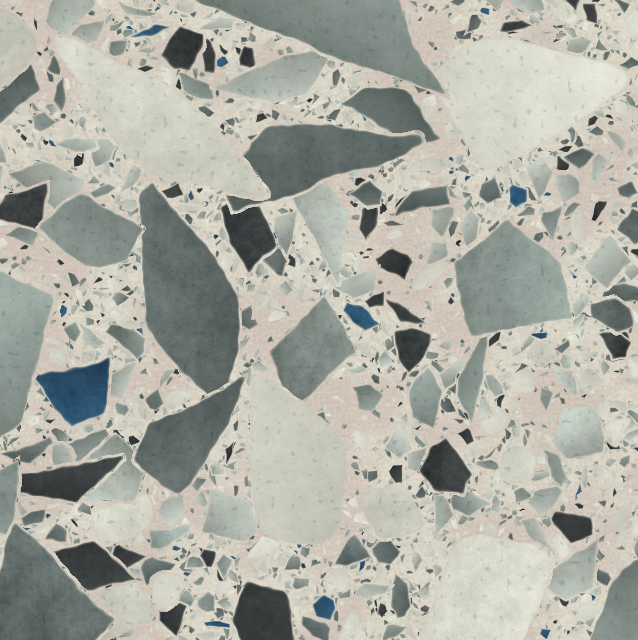
Write a Shadertoy shader that draws this texture.

```glsl
// Terrazzo of broken sea glass: angular shards in grey-green, slate, cream and blue
// set in a pale sandy cement. Five rotated grids, from large chips to fine crumbs,
// each hold one random cut polygon per cell; larger chips claim their space first.

#define BIG_CELL 0.25      // cell size of the largest chips
#define LAYER_RATIO 0.46   // size step from one layer to the next
#define LAYERS 5
#define FILL 0.86          // share of cells holding a chip
#define JITTER 0.6         // scatter of chips within their cells
#define STRETCH 1.85       // elongation of the longest shards
#define GAP 0.005          // cement left between chips
#define SHADING 0.20       // light to dark fade across a chip
#define MOTTLE 0.055       // cloudiness of the glass
#define GRAIN 0.045        // roughness of the cement
#define TAU 6.2831853

struct Chip { float dist; vec2 local; vec2 offset; vec4 look; };

vec4 hash4(vec2 c) {
    vec4 p = fract(c.xyxy * vec4(.1031, .1030, .0973, .1099));
    p += dot(p, p.wzxy + 33.33);
    return fract((p.xxyz + p.yzzw) * p.zywx);
}

float gradientNoise(vec2 p) {
    vec2 i = floor(p), f = fract(p), u = f * f * f * (f * (f * 6. - 15.) + 10.);
    vec4 corner;
    for (int k = 0; k < 4; k++) {
        vec2 o = vec2(k & 1, k >> 1);
        float a = TAU * hash4(i + o).x;
        corner[k] = dot(vec2(cos(a), sin(a)), f - o);
    }
    return 1.4 * mix(mix(corner.x, corner.y, u.x), mix(corner.z, corner.w, u.x), u.y);
}

mat2 turn(float a) { return mat2(cos(a), sin(a), -sin(a), cos(a)); }

float smoothMax(float a, float b, float k) {
    float h = max(k - abs(a - b), 0.) / k;
    return max(a, b) + h * h * k * .25;
}

float cellSize(int layer) { return BIG_CELL * pow(LAYER_RATIO, float(layer)); }
mat2 gridTurn(int layer) { return turn(.35 + .8 * float(layer)); }
vec2 toGrid(vec2 p, int layer) { return gridTurn(layer) * p / cellSize(layer) + 37. * float(layer); }

// One shard: planes touching a random ellipse, in cell units
Chip shard(vec2 g, vec2 id, int layer, float fill) {
    vec2 seed = id + 113. * float(layer);
    vec4 place = hash4(seed), form = hash4(seed + 71.3);
    Chip c;
    c.offset = g - id - .5 - (place.xy - .5) * JITTER;
    c.local = turn(place.z * TAU) * c.offset;
    c.look = hash4(seed + 17.7);
    c.dist = length(c.offset) - .95;
    if (place.w > fill || c.dist > .1) { c.dist = 9.; return c; }
    float radius = mix(.25, .46, form.x), stretch = mix(1., STRETCH, form.y * form.y);
    vec2 axes = radius * vec2(stretch, 1. / stretch);
    float sides = 4. + floor(form.z * 3.);
    float soft = c.look.x < .26 ? .16 : .025;
    for (float k = 0.; k < sides; k++) {
        vec4 cut = hash4(seed + 5.1 + k * 13.7);
        float a = (k + .9 * (cut.x - .5)) * TAU / sides;
        vec2 n = normalize(vec2(cos(a), sin(a)) / axes);
        c.dist = smoothMax(c.dist, dot(c.local, n) - length(axes * n) * mix(.62, 1., cut.y), soft);
    }
    return c;
}

// True where a larger chip already takes the spot
bool crowded(vec2 p, int layer, float reach) {
    for (int l = 0; l < layer; l++) {
        vec2 g = toGrid(p, l);
        for (int k = 0; k < 9; k++) {
            vec2 id = floor(g) + vec2(k % 3, k / 3) - 1.;
            if (shard(g, id, l, FILL).dist * cellSize(l) < reach) return true;
        }
    }
    return false;
}

vec3 glassColour(float t) {
    if (t < .27) return vec3(.82, .82, .77);   // cream
    if (t < .50) return vec3(.67, .70, .665);  // pale green
    if (t < .70) return vec3(.52, .565, .54);  // grey green
    if (t < .87) return vec3(.38, .42, .41);   // slate
    if (t < .96) return vec3(.22, .235, .235); // charcoal
    return vec3(.19, .34, .45);                // blue
}

vec3 glass(Chip c, int layer, vec2 p) {
    float t = layer > 2 ? pow(c.look.x, 2.2) : c.look.x;
    vec3 col = glassColour(t) * mix(.94, 1.06, c.look.y);
    float fade = clamp(dot(c.local, vec2(.6, 1.8)), -1., 1.);
    col *= 1. + SHADING * fade * (t < .27 ? .25 : 1.);
    float cloud = gradientNoise(p * 22.) + .6 * gradientNoise(p * 75.) + .5 * gradientNoise(p * 210.);
    col += MOTTLE * cloud * mix(.4, 1., c.look.z);
    float fleck = smoothstep(.42, .7, gradientNoise(p * 95. + 40.));
    return mix(col, col * vec3(.83, .87, .91), fleck * .7);
}

void mainImage(out vec4 fragColor, in vec2 fragCoord) {
    vec2 uv = fragCoord / iResolution.y;
    float edge = .8 / iResolution.y;

    // Cement: smooth pinkish paste and creamy areas full of crumbs
    float creamy = smoothstep(-.4, .35, gradientNoise(uv * 7.) + .5 * gradientNoise(uv * 17. + 9.));
    vec3 col = mix(vec3(.815, .77, .72), vec3(.86, .835, .775), creamy);
    col += GRAIN * (.5 * gradientNoise(uv * vec2(50., 190.)) + .8 * gradientNoise(uv * 230.));

    // Wobble that chips and bends the cut edges
    vec2 p = uv;
    p += .011 * vec2(gradientNoise(uv * 9. + 3.), gradientNoise(uv * 9. + 61.));
    p += .0022 * vec2(gradientNoise(uv * 55.), gradientNoise(uv * 55. + 31.));

    // Chips from large to small
    float taken = 1.;
    for (int layer = 0; layer < LAYERS; layer++) {
        float size = cellSize(layer), gap = min(GAP, .12 * size);
        float fill = layer > 2 ? mix(.3, .95, creamy) : FILL;
        vec2 g = toGrid(p, layer);
        for (int k = 0; k < 9; k++) {
            vec2 id = floor(g) + vec2(k % 3, k / 3) - 1.;
            Chip c = shard(g, id, layer, fill);
            if (c.dist * size > gap) continue;
            vec2 centre = p - transpose(gridTurn(layer)) * c.offset * size;
            if (layer < 3 && crowded(centre, layer, .16 * size)) continue;
            float body = max(c.dist * size, gap - taken);
            vec3 chip = glass(c, layer, uv);
            float rim = layer < 3 ? smoothstep(-.0035, 0., body) : 0.;
            chip = mix(chip, vec3(.76, .77, .72), .35 * rim);
            col = mix(col, chip, smoothstep(edge, -edge, body));
            taken = min(taken, body);
        }
    }
    fragColor = vec4(clamp(col, 0., 1.), 1.);
}
```
